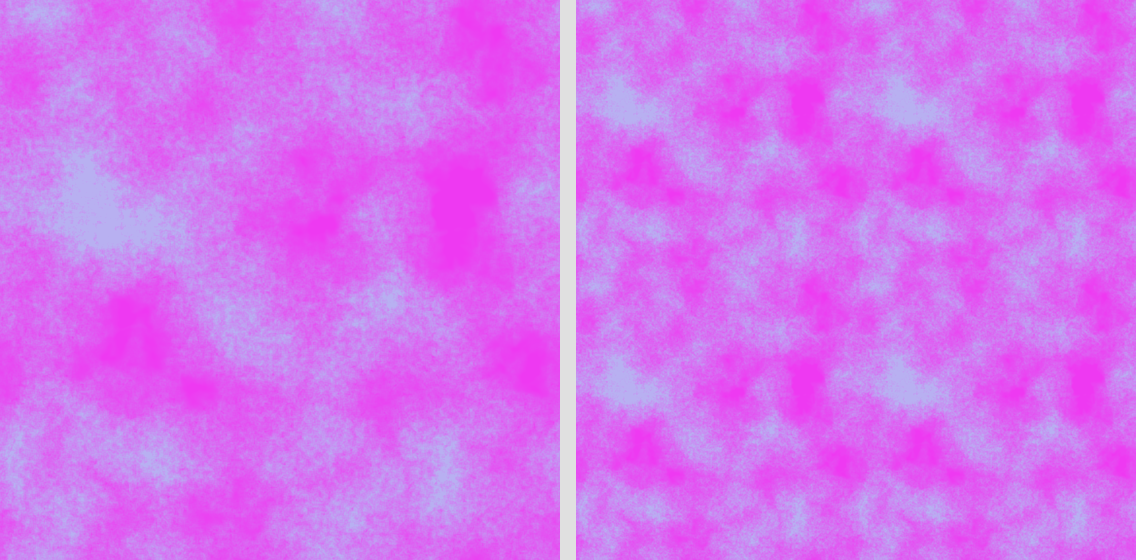
Left: one tile. Right: repeated 2 by 2.
Give the GLSL for this texture, as a Shadertoy shader.

```glsl
const vec3 MAGENTA = vec3(0.935, 0.225, 0.950);
const vec3 ORCHID = vec3(0.840, 0.440, 0.950);
const vec3 PERIWINKLE = vec3(0.720, 0.690, 0.945);
const float CLOUD_CELLS = 4.0;
const float CLOUD_GAIN = 0.58;
const float CLOUD_CONTRAST = 0.80;
const float MEAN_TONE = 0.49;
const float WARP_CELLS = 9.0;
const float WARP_AMOUNT = 0.022;
const float GRAIN_CELLS = 72.0;
const float GRAIN_GAIN = 0.85;
const float GRAIN_CONTRAST = 0.24;
const float SPECK_CELLS = 120.0;
const float SPECK_DEPTH = 0.16;
const float TAU = 6.2831853;

// Integer hash of a lattice cell, from 0 to 1
float hash(vec2 cell, float seed) {
    uvec3 q = uvec3(ivec3(vec3(cell, seed)));
    uint h = q.x * 1597334677u ^ q.y * 3812015801u ^ q.z * 2798796415u;
    h = (h ^ (h >> 16)) * 2146121005u;
    h = (h ^ (h >> 15)) * 2221713035u;
    h ^= h >> 16;
    return float(h >> 8) / 16777216.0;
}

float cornerSlope(vec2 cell, vec2 offset, float cells, float seed) {
    float angle = TAU * hash(mod(cell, cells), seed);
    return dot(vec2(cos(angle), sin(angle)), offset);
}

// Gradient noise that wraps over the unit square
float noise(vec2 uv, float cells, float seed) {
    vec2 p = uv * cells;
    vec2 i = floor(p);
    vec2 f = p - i;
    vec2 s = f * f * f * (f * (f * 6.0 - 15.0) + 10.0);
    vec2 e = vec2(1.0, 0.0);
    float low = mix(cornerSlope(i, f, cells, seed),
                    cornerSlope(i + e.xy, f - e.xy, cells, seed), s.x);
    float high = mix(cornerSlope(i + e.yx, f - e.yx, cells, seed),
                     cornerSlope(i + e.xx, f - e.xx, cells, seed), s.x);
    return mix(low, high, s.y);
}

float fbm(vec2 uv, float cells, int octaves, float gain, float seed) {
    float sum = 0.0;
    float amplitude = 1.0;
    for (int k = 0; k < octaves; k++) {
        sum += amplitude * noise(uv, cells, seed + float(k));
        cells *= 2.0;
        amplitude *= gain;
    }
    return sum;
}

void mainImage(out vec4 fragColor, in vec2 fragCoord) {
    vec2 uv = fragCoord / iResolution.xy;

    // Ragged cloud shapes
    vec2 warp = vec2(fbm(uv, WARP_CELLS, 4, 0.6, 20.0),
                     fbm(uv, WARP_CELLS, 4, 0.6, 30.0));
    vec2 cloudUv = uv + WARP_AMOUNT * warp;
    float tone = MEAN_TONE
        + CLOUD_CONTRAST * fbm(cloudUv, CLOUD_CELLS, 5, CLOUD_GAIN, 1.0);

    // Fine grain and dark specks, fading out in the magenta patches
    float roughness = smoothstep(0.0, 0.5, tone);
    float grain = fbm(uv, GRAIN_CELLS, 3, GRAIN_GAIN, 40.0);
    float speck = smoothstep(0.28, 0.55, noise(uv, SPECK_CELLS, 50.0));
    tone += roughness * (GRAIN_CONTRAST * grain - SPECK_DEPTH * speck);

    // Three-stop colour ramp
    tone = clamp(tone, 0.0, 1.0);
    vec3 color = mix(MAGENTA, ORCHID, min(tone * 2.0, 1.0));
    color = mix(color, PERIWINKLE, max(tone * 2.0 - 1.0, 0.0));
    fragColor = vec4(color, 1.0);
}
```
